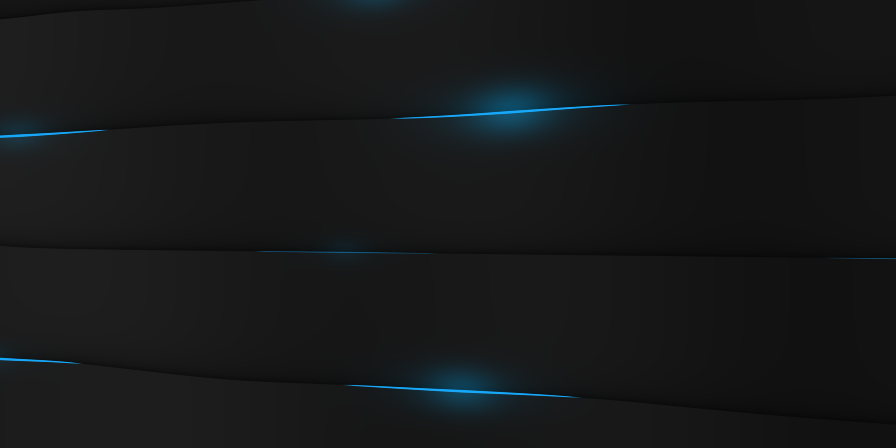
This background is drawn by a WebGL 1 fragment shader. Its source:

```glsl
precision highp float;
uniform vec2 u_resolution;

float bump(float x, float center, float width) {
  float t = (x - center) / width;
  return exp(-t * t);
}

// Height of the upper rim of each overlapping panel, top to bottom
float rimHeight(float x, int panel) {
  if (panel == 0) return 0.956 + 0.075 * x + 0.006 * bump(x, 0.17, 0.12);
  if (panel == 1) return 0.695 + 0.0455 * x + 0.004 * (1.0 - cos(6.6 * x));
  if (panel == 2) return 0.4455 - 0.0115 * x + 0.006 * exp(-14.0 * x);
  return 0.198 - 0.073 * x + 0.004 * bump(x, 0.15, 0.12)
    - 0.008 * bump(x, 0.52, 0.2) + 0.009 * bump(x, 1.3, 0.3);
}

// First lamp position, spacing, glow of the first and second lamp
vec4 rimLamps(int panel) {
  if (panel == 0) return vec4(0.84, 2.0, 0.65, 0.0);
  if (panel == 1) return vec4(0.04, 1.1, 0.42, 1.0);
  if (panel == 2) return vec4(0.77, 1.33, 0.22, 0.1);
  return vec4(-0.02, 1.05, 0.25, 0.8);
}

// Dark metal with soft vertical bands
vec3 panelColor(float x, float phase) {
  float shade = mix(0.112, 0.073, x * 0.5) + 0.009 * cos(6.0 * x - phase);
  return shade * vec3(1.0, 1.0, 1.01);
}

void main() {
  vec2 p = gl_FragCoord.xy / u_resolution.y;
  p.x *= 2.0 * u_resolution.y / u_resolution.x;
  float pixel = 1.0 / u_resolution.y;

  vec3 color = panelColor(p.x, 3.0) * 0.9;
  float glow = 0.0;
  float line = 0.0;

  for (int i = 0; i < 4; i++) {
    float d = p.y - rimHeight(p.x, i);

    // Shadow cast on the panel behind, then the panel itself
    float above = max(d, 0.0);
    color *= 1.0 - 0.3 * exp(-above / 0.035) - 0.25 * exp(-above / 0.007);
    vec3 front = panelColor(p.x, float(i) * 0.9 - 0.6);
    color = mix(color, front, smoothstep(0.7 * pixel, -0.7 * pixel, d));

    // Lit stretches of the rim
    vec4 lamps = rimLamps(i);
    for (int k = 0; k < 2; k++) {
      float second = float(k);
      float dx = p.x - lamps.x - second * lamps.y;
      float power = mix(lamps.z, lamps.w, second);
      vec2 r = vec2(dx, d - 0.004) / (0.4 + 0.6 * power);
      float core = exp(-dot(r / vec2(0.085, 0.05), r / vec2(0.085, 0.05)));
      float halo = exp(-dot(r / vec2(0.18, 0.065), r / vec2(0.18, 0.065)));
      glow += power * (0.65 * core + 0.35 * halo);

      // Tapered bright line, fainter on the third rim
      float taper = max(1.0 - abs(dx) / mix(0.21, 0.275, second), 0.0);
      float brightness = i == 2 ? 0.45 : 1.0;
      float halfWidth = 0.0029 * brightness * sqrt(taper);
      float edge = smoothstep(0.6 * pixel, -0.6 * pixel, abs(d) - halfWidth);
      line = max(line, edge * brightness * smoothstep(0.0, 0.15, taper));
    }
  }

  color += glow * vec3(-0.02, 0.23, 0.34);
  color = mix(color, vec3(0.09, 0.66, 0.98), line);
  gl_FragColor = vec4(color, 1.0);
}
```
